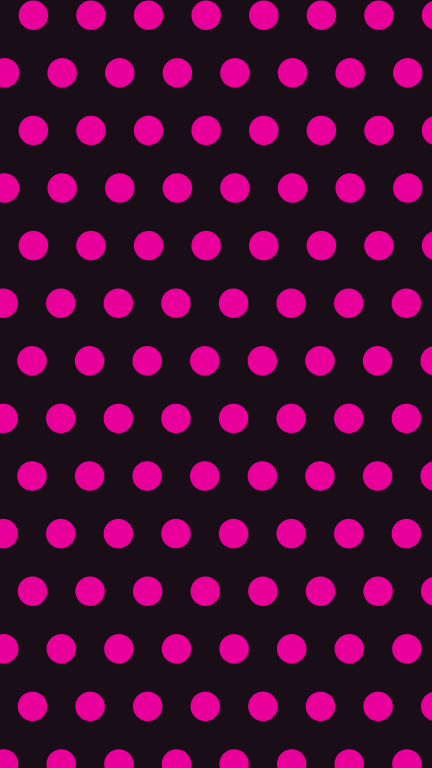
Write a Shadertoy shader that draws this pattern.

```glsl
// Staggered rows of magenta polka dots on a near-black plum ground.
// Space is scaled to square cells; alternate rows slide by half a cell,
// and a circle distance function draws the antialiased dot in each cell.

const float CELLS_ACROSS = 7.5;
const float DOT_RADIUS = 0.2555;                // in cells
const vec2 FIRST_DOT = vec2(0.579, 0.264);      // in cells, from the top left
const vec3 GROUND = vec3(0.098, 0.050, 0.096);
const vec3 MAGENTA = vec3(0.914, 0.0, 0.604);

// Small sideways misregistration between bands of five rows
float bandShift(float row) {
    return -0.024 * step(4.5, row) + 0.009 * step(9.5, row);
}

// Position relative to the nearest dot centre of the staggered grid
vec2 staggeredCell(vec2 p) {
    float row = floor(p.y + 0.5);
    float x = p.x - 0.5 * mod(row, 2.0) - bandShift(row);
    return vec2(fract(x + 0.5) - 0.5, p.y - row);
}

float circleDistance(vec2 p, float radius) {
    return length(p) - radius;
}

// Coverage of a shape, with an edge one pixel wide
float coverage(float dist, float pixel) {
    return clamp(0.5 - dist / pixel, 0.0, 1.0);
}

void mainImage(out vec4 fragColor, in vec2 fragCoord) {
    // Cell units, measured down from the top left corner
    float pixel = CELLS_ACROSS / iResolution.x;
    vec2 p = vec2(fragCoord.x, iResolution.y - fragCoord.y) * pixel;

    float dist = circleDistance(staggeredCell(p - FIRST_DOT), DOT_RADIUS);
    vec3 color = mix(GROUND, MAGENTA, coverage(dist, pixel));
    fragColor = vec4(color, 1.0);
}
```
